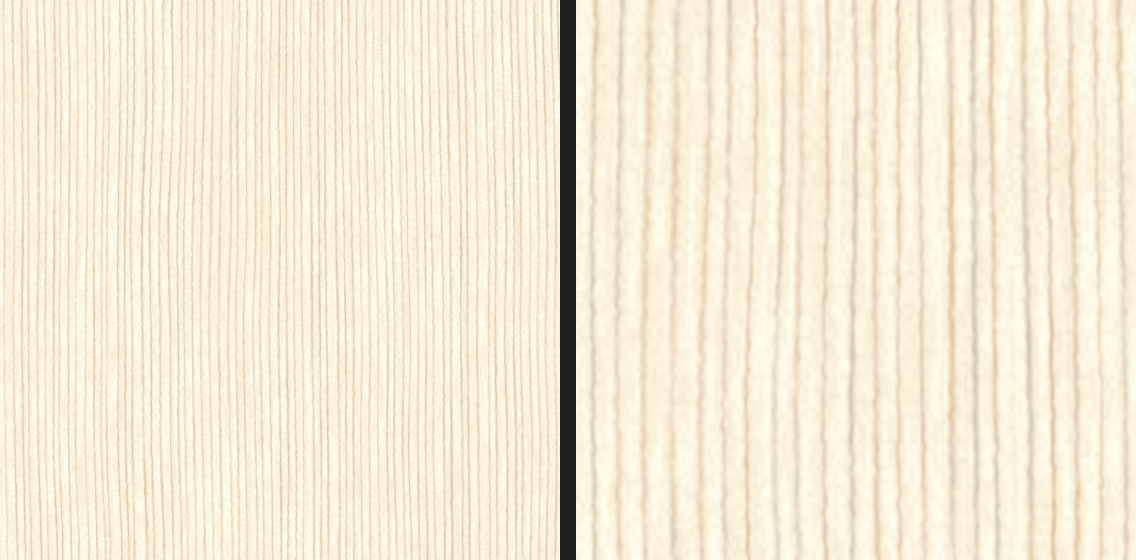
Left, the full canvas; right, a detail of the centre.
Write a Shadertoy shader that draws this texture.

```glsl
// Pale cream wood veneer with fine, gently wavering vertical grain lines.

const float LINE_COUNT = 67.0;
const vec3 PALE = vec3(1.0, 0.985, 0.918);
const vec3 CREAM = vec3(0.987, 0.947, 0.858);
const vec3 WARM = vec3(0.972, 0.912, 0.808);
const vec3 TAN_LINE = vec3(0.885, 0.795, 0.685);
const vec3 GREY_LINE = vec3(0.84, 0.80, 0.72);

float hash(vec2 p) {
    return fract(sin(dot(p, vec2(127.1, 311.7))) * 43758.5453);
}

float valueNoise(vec2 p) {
    vec2 cell = floor(p);
    vec2 f = fract(p);
    f = f * f * (3.0 - 2.0 * f);
    float low = mix(hash(cell), hash(cell + vec2(1.0, 0.0)), f.x);
    float high = mix(hash(cell + vec2(0.0, 1.0)), hash(cell + vec2(1.0, 1.0)), f.x);
    return mix(low, high, f.y);
}

// Sideways drift shared by neighbouring grain lines.
float grainDrift(vec2 uv) {
    float broad = valueNoise(vec2(uv.x * 3.0, uv.y * 2.0)) - 0.5;
    float small = valueNoise(vec2(uv.x * 7.0 + 9.0, uv.y * 5.0)) - 0.5;
    return 0.020 * broad + 0.006 * small;
}

// Returns line darkness, soft shoulder and greyness at one grain coordinate.
vec3 grainLines(float s, float y) {
    float id = floor(s);
    vec3 result = vec3(0.0);
    for (int i = -1; i <= 1; i++) {
        float k = id + float(i);
        float wander = valueNoise(vec2(k * 7.3, y * 5.0)) - 0.5;
        float center = k + 0.5 + 0.42 * (hash(vec2(k, 1.0)) - 0.5) + 0.16 * wander;
        float d = s - center;
        float width = mix(0.09, 0.14, hash(vec2(k, 2.0)));
        float fade = mix(0.6, 1.1, valueNoise(vec2(k * 3.7, y * 9.0 + k)));
        float strength = fade * mix(0.7, 1.05, hash(vec2(k, 3.0)));
        float line = strength * exp(-d * d / (width * width));
        float side = d > 0.0 ? 0.32 : 0.16;
        float shoulder = strength * exp(-d * d / (side * side));
        float grey = smoothstep(0.4, 0.8, valueNoise(vec2(k * 5.1, y * 4.0 + 30.0)));
        result.z = line > result.x ? grey : result.z;
        result.xy = max(result.xy, vec2(line, shoulder));
    }
    return result;
}

void mainImage(out vec4 fragColor, in vec2 fragCoord) {
    vec2 uv = fragCoord / iResolution.y;
    float x = uv.x + grainDrift(uv);
    float s = x * LINE_COUNT + 0.8 * valueNoise(vec2(x * 9.0, 4.0));

    // Background: faint tone bands, thin fibres and fine speckle.
    float band = valueNoise(vec2(x * 8.0, uv.y * 1.5 + 20.0));
    float fibre = valueNoise(vec2(s * 4.5, uv.y * 30.0));
    float speckle = valueNoise(uv * vec2(400.0, 260.0)) - 0.5;
    float warmth = 0.25 * band + 0.75 * fibre;
    vec3 color = mix(PALE, CREAM, smoothstep(0.2, 0.85, warmth));

    // Grain: warm shoulders beneath narrow, slightly ragged lines.
    float ragged = 0.10 * (valueNoise(vec2(s * 2.0, uv.y * 150.0)) - 0.5);
    vec3 grain = grainLines(s + ragged, uv.y);
    color = mix(color, WARM, 0.55 * clamp(grain.y, 0.0, 1.0));
    vec3 lineColor = mix(TAN_LINE, GREY_LINE, grain.z);
    float broken = 0.75 + 0.5 * valueNoise(vec2(s * 2.0, uv.y * 110.0));
    color = mix(color, lineColor, clamp(grain.x * broken, 0.0, 1.0));

    // Faint secondary streaks between the main lines.
    float streak = smoothstep(0.7, 0.95, valueNoise(vec2(s * 3.2 + 50.0, uv.y * 7.0)));
    color = mix(color, WARM, 0.5 * streak * (1.0 - clamp(grain.x, 0.0, 1.0)));

    color += 0.045 * speckle;
    fragColor = vec4(clamp(color, 0.0, 1.0), 1.0);
}
```
